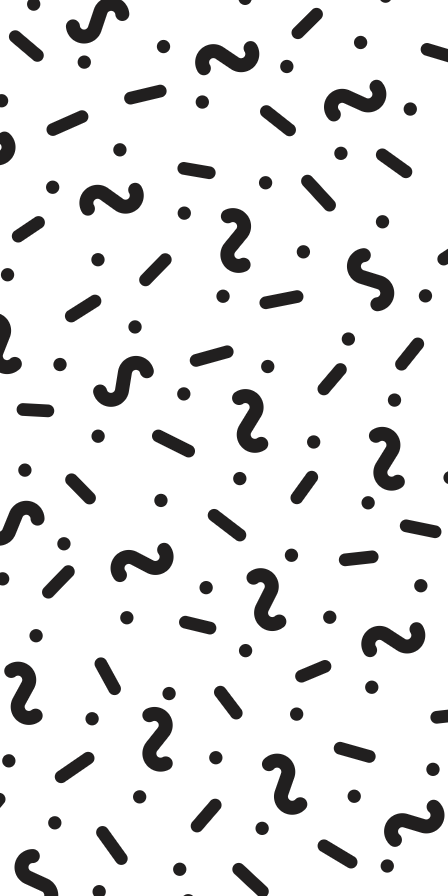
Give the GLSL for this pattern, as a Shadertoy shader.

```glsl
#define CELL vec2(0.150, 0.125)   // grid spacing, canvas width = 1
#define TILT 0.30                 // downward slope of the grid rows
#define DOT_RADIUS 0.0148
#define BAR_RADIUS 0.0142
#define BAR_HALF vec2(0.026, 0.038)
#define SQUIGGLE_RADIUS 0.0156
#define LOBE_RADIUS 0.0250
#define LOBE_OFFSET 0.0205        // half length of the straight middle
#define LOBE_APERTURE 1.36        // half the angle swept by a lobe
#define INK vec3(0.13, 0.12, 0.12)
#define PAPER vec3(1.0)

vec3 hash3(vec2 cell) {
    vec3 p = fract(cell.xyx * vec3(0.1031, 0.1030, 0.0973) + 0.37);
    p += dot(p, p.yxz + 33.33);
    return fract((p.xxy + p.yzz) * p.zyx);
}

// Coordinates of p in a frame turned by the given angle
vec2 turn(vec2 p, float angle) {
    float c = cos(angle), s = sin(angle);
    return vec2(c * p.x + s * p.y, c * p.y - s * p.x);
}

float segment(vec2 p, float halfLength) {
    p.x -= clamp(p.x, -halfLength, halfLength);
    return length(p);
}

// Arc leaving the left end of the straight middle, curling upwards
float lobe(vec2 p) {
    p -= vec2(-LOBE_OFFSET, LOBE_RADIUS);
    p = turn(p, -1.5708 - LOBE_APERTURE);
    p.y = abs(p.y);
    if (atan(p.y, p.x) < LOBE_APERTURE) return abs(length(p) - LOBE_RADIUS);
    return length(p - LOBE_RADIUS * vec2(cos(LOBE_APERTURE), sin(LOBE_APERTURE)));
}

float squiggle(vec2 p) {
    return min(segment(p, LOBE_OFFSET), min(lobe(p), lobe(-p))) - SQUIGGLE_RADIUS;
}

// One shape per cell: dots on a checkerboard, bars and squiggles between them
float shape(vec2 p, vec2 cell) {
    vec3 place = hash3(cell), look = hash3(cell + 71.0);
    float kind = mod(3.0 * cell.x + cell.y, 6.0);
    bool isDot = mod(kind, 2.0) > 0.5, isSquiggle = kind < 0.5;

    float jitter = isDot ? 0.044 : isSquiggle ? 0.024 : 0.050;
    p -= (cell + 0.5) * CELL + (place.xy - 0.5) * jitter;

    if (isDot) return length(p) - DOT_RADIUS;
    if (isSquiggle) {
        float quarter = 1.5708 * step(0.5, look.x);
        p = turn(p, TILT + mix(0.15, 0.6, look.y) - quarter);
        p.x *= look.z < 0.65 ? -1.0 : 1.0;
        return squiggle(turn(p, -0.7));
    }
    p = turn(p, TILT + mix(-1.4, 0.95, look.x));
    return segment(p, mix(BAR_HALF.x, BAR_HALF.y, look.y)) - BAR_RADIUS;
}

void mainImage(out vec4 fragColor, in vec2 fragCoord) {
    float pixel = 1.0 / iResolution.x;
    vec2 p = turn(fragCoord * pixel, -TILT);
    vec2 home = floor(p / CELL);

    // Nearest shape among the surrounding cells
    float dist = 1.0;
    for (int j = -1; j <= 1; j++)
        for (int i = -1; i <= 1; i++)
            dist = min(dist, shape(p, home + vec2(i, j)));

    float cover = clamp(0.5 - dist / pixel, 0.0, 1.0);
    fragColor = vec4(mix(PAPER, INK, cover), 1.0);
}
```
